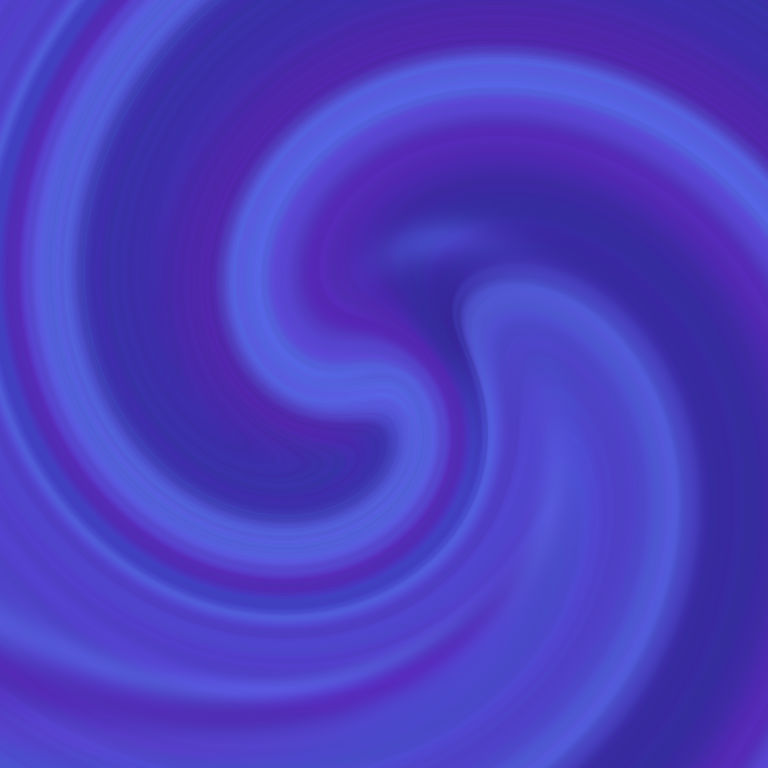
Write a Shadertoy shader that draws this background.

```glsl
// Silky blue and violet swirl: curved colour bands wound around the centre.

#define TWIST 6.434      // radians of turn per canvas unit of radius
#define CORE 0.15        // radius of the smooth middle
#define STREAKS 0.055    // strength of the fine strands
#define INDIGO vec3(0.215, 0.165, 0.625)
#define BLUE vec3(0.26, 0.25, 0.76)
#define SKY vec3(0.335, 0.37, 0.865)
#define VIOLET vec3(0.34, 0.26, 0.80)
#define PURPLE vec3(0.325, 0.165, 0.71)

float hash(vec2 p) {
    return fract(sin(dot(p, vec2(127.1, 311.7))) * 43758.5453);
}

float noise(vec2 p) {
    vec2 i = floor(p), f = fract(p);
    f = f * f * (3.0 - 2.0 * f);
    float low = mix(hash(i), hash(i + vec2(1, 0)), f.x);
    float high = mix(hash(i + vec2(0, 1)), hash(i + vec2(1, 1)), f.x);
    return mix(low, high, f.y);
}

// Layered noise stretched along the bands, about -1 to 1
float strands(float across, float along) {
    float sum = 0.0, amp = 0.5, freq = 11.0;
    for (int i = 0; i < 4; i++) {
        sum += amp * (2.0 * noise(vec2(across * freq, along * 1.6 + float(i) * 17.0)) - 1.0);
        freq *= 2.1;
        amp *= 0.72;
    }
    return sum;
}

float lobe(float x, float width) {
    x /= width;
    return exp(-x * x);
}

mat2 turn(float a) {
    return mat2(cos(a), sin(a), -sin(a), cos(a));
}

// Position across the bands: 0 on the main ribbon, 1 on the upper bright line
float bandCoord(vec2 n) {
    float ribbon = 0.05 - n.x * n.x * (1.25 - 0.65 * n.x);
    float upper = 0.69 - 0.3 * n.x - 0.35 * n.x * n.x;
    return (n.y - ribbon) / (upper - ribbon);
}

vec3 bandColor(float s, float side) {
    vec3 col = mix(PURPLE * 0.94, mix(INDIGO, BLUE, 0.3), smoothstep(-0.3, 0.25, side));
    col = mix(col, SKY, smoothstep(-0.75, -0.25, s));
    col = mix(col, VIOLET, smoothstep(0.1, 0.36, s));
    col = mix(col, PURPLE, smoothstep(0.34, 0.52, s));
    vec3 far = mix(INDIGO, BLUE, smoothstep(0.2, 0.8, side));
    col = mix(col, far, smoothstep(0.56, 0.8, s));
    col = mix(col, SKY, 0.85 * smoothstep(0.89, 1.01, s));
    return mix(col, mix(BLUE, VIOLET, 0.6), smoothstep(1.01, 1.16, s));
}

// Nested folds of light and purple in the lower sweep
vec3 addFolds(vec3 col, float r, float angle) {
    float bend = r - 0.345;
    float offset = angle - 0.945 - 7.4 * bend * bend;
    float outer = smoothstep(0.26, 0.38, r);
    col = mix(col, mix(BLUE, SKY, 0.4), 0.8 * lobe(offset - 0.36, 0.2) * smoothstep(0.17, 0.25, r));
    col = mix(col, SKY, 0.8 * lobe(offset - 0.1, 0.18) * lobe(r - 0.28, 0.06));
    col = mix(col, SKY, 0.8 * lobe(offset + 0.18, 0.09) * outer);
    col = mix(col, VIOLET, 0.8 * lobe(offset - 0.17, 0.07) * smoothstep(0.4, 0.52, r));
    return mix(col, PURPLE, 0.9 * lobe(offset, 0.11) * outer);
}

void mainImage(out vec4 fragColor, in vec2 fragCoord) {
    vec2 p = (fragCoord - 0.5 * iResolution.xy) / min(iResolution.x, iResolution.y);
    float r = length(p);

    // Unwind the swirl, then squeeze the plane into a disc
    vec2 q = turn(TWIST * r) * p;
    vec2 n = q * inversesqrt(r * r + CORE * CORE);
    float s = bandCoord(n);

    // Broad colour bands
    float fine = strands(s, n.x);
    vec3 col = bandColor(s + 0.025 * fine, n.x);
    col = addFolds(col, r, atan(q.y, q.x + 1e-6));

    // Blue tip of the inner hook
    col = mix(col, mix(BLUE, SKY, 0.5), 0.75 * lobe(length(q - vec2(-0.16, 0.115)), 0.05));

    // Fine strands shift brightness and hue
    col *= 1.0 + STREAKS * fine;
    float hue = strands(s + 5.3, n.x + 3.0);
    col += STREAKS * hue * vec3(0.35, -0.45, 0.1);

    fragColor = vec4(clamp(col, 0.0, 1.0), 1.0);
}
```
